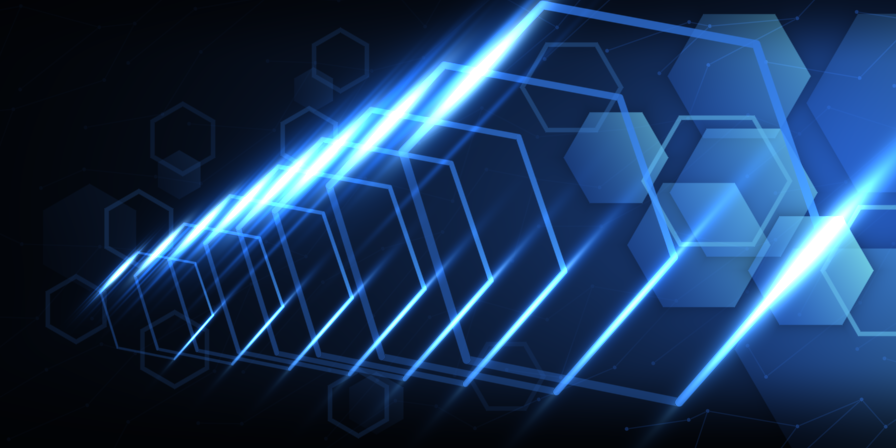
This background is drawn by a Shadertoy shader. Its source:

```glsl
const vec3 NIGHT = vec3(0.005, 0.010, 0.020);
const vec3 DEEP_BLUE = vec3(0.062, 0.148, 0.295);
const vec3 RIGHT_BLUE = vec3(0.105, 0.26, 0.55);
const vec3 HEX_BLUE = vec3(0.18, 0.43, 0.90);
const vec3 HEX_TEAL = vec3(0.50, 0.90, 0.92);
const vec3 FRAME_BLUE = vec3(0.18, 0.43, 0.84);
const vec3 HALO = vec3(0.07, 0.28, 0.66);
const vec3 CORE = vec3(0.36, 0.80, 1.0);
const vec3 WHITE = vec3(1.0);

const vec2 VANISHING = vec2(-0.023, 0.234);
const float FRAME_WIDTH = 0.0095;
const float NET_CELL = 0.13;

// Frame corners relative to the vanishing point, clockwise from top left
const vec2 CORNERS[6] = vec2[6](
    vec2(1.234, 0.755), vec2(1.711, 0.667), vec2(1.859, 0.232),
    vec2(1.539, -0.132), vec2(1.065, -0.037), vec2(0.922, 0.427));
const float EDGE_ALPHA[6] = float[6](0.75, 0.8, 0.7, 0.35, 0.5, 0.7);
const float SCALES[8] = float[8](0.268, 0.352, 0.435, 0.522, 0.602, 0.69, 0.822, 1.0);

// Hexagons: centre, radius, opacity
const vec4 PLATES[11] = vec4[11](
    vec4(2.03, 0.77, 0.23, 0.35), vec4(1.65, 0.83, 0.16, 0.42),
    vec4(1.90, 0.22, 0.26, 0.34), vec4(1.56, 0.453, 0.16, 0.48),
    vec4(1.375, 0.648, 0.117, 0.45), vec4(1.66, 0.57, 0.165, 0.48),
    vec4(1.81, 0.396, 0.14, 0.58), vec4(0.40, 0.61, 0.055, 0.10),
    vec4(0.20, 0.47, 0.12, 0.06), vec4(0.70, 0.80, 0.05, 0.10),
    vec4(0.84, 0.10, 0.07, 0.10));
const vec4 RINGS[11] = vec4[11](
    vec4(1.276, 0.805, 0.117, 0.28), vec4(1.60, 0.596, 0.17, 0.60),
    vec4(2.00, 0.396, 0.17, 0.65), vec4(0.408, 0.69, 0.085, 0.12),
    vec4(0.76, 0.865, 0.075, 0.14), vec4(0.69, 0.69, 0.075, 0.20),
    vec4(0.31, 0.49, 0.09, 0.18), vec4(0.17, 0.31, 0.08, 0.13),
    vec4(0.39, 0.22, 0.09, 0.14), vec4(1.13, 0.16, 0.09, 0.10),
    vec4(0.80, 0.10, 0.08, 0.14));

vec2 hash2(vec2 p) {
    vec3 q = fract(p.xyx * vec3(0.1031, 0.1030, 0.0973));
    q += dot(q, q.yzx + 33.33);
    return fract((q.xx + q.yz) * q.zy);
}

float glow(vec2 p, vec2 centre, vec2 radius) {
    vec2 q = (p - centre) / radius;
    return exp(-dot(q, q));
}

float segmentDist(vec2 p, vec2 a, vec2 b) {
    vec2 d = b - a;
    return length(p - a - d * clamp(dot(p - a, d) / dot(d, d), 0.0, 1.0));
}

// Hexagons on the left half stand on a point, the others lie flat
float hexDist(vec2 p, vec4 hexagon) {
    vec2 q = abs(p - hexagon.xy);
    if (hexagon.x < 1.0) q = q.yx;
    return max(q.y, q.x * 0.866 + q.y * 0.5) - hexagon.z * 0.866;
}

// Soft ray along a-b, brightest at the fraction centre
float streak(vec2 p, vec2 a, vec2 b, float centre, float reach, float width) {
    vec2 d = b - a, q = p - mix(a, b, centre);
    float along = dot(q, d) / (dot(d, d) * reach);
    float across = (q.x * d.y - q.y * d.x) / (length(d) * width);
    return exp(-along * along - across * across);
}

vec2 netNode(vec2 cell) {
    return (cell + 0.15 + 0.7 * hash2(cell)) * NET_CELL;
}

// Thin links and dots between scattered nodes
float network(vec2 p, float px) {
    float light = 0.0;
    vec2 base = floor(p / NET_CELL);
    for (int k = 0; k < 9; k++) {
        vec2 cell = base + vec2(k % 3, k / 3) - 1.0;
        vec2 node = netNode(cell);
        vec2 turn = hash2(cell + 19.0).x < 0.5 ? vec2(1, 0) : vec2(1, 1);
        float link = segmentDist(p, node, netNode(cell + turn));
        light = max(light, 0.4 * (1.0 - smoothstep(0.0, 0.001 + px, link)));
        light = max(light, 1.0 - smoothstep(0.002, 0.004 + px, length(p - node)));
    }
    return light;
}

void mainImage(out vec4 fragColor, in vec2 fragCoord) {
    vec2 p = fragCoord / iResolution.y;
    float px = 1.0 / iResolution.y;

    // Broad dim blue with a brighter pool at the right
    float shade = smoothstep(-0.03, 0.2, p.y) * (1.0 - 0.6 * smoothstep(0.85, 1.02, p.y));
    vec3 col = NIGHT + shade * (DEEP_BLUE * glow(p, vec2(1.4, 0.52), vec2(0.85, 0.55))
        + RIGHT_BLUE * glow(p, vec2(1.97, 0.6), vec2(0.45, 0.42)));

    // Translucent plates, clearer at the lower left, with a soft shadow
    for (int i = 0; i < 11; i++) {
        vec4 h = PLATES[i];
        float d = hexDist(p, h);
        float inside = 1.0 - smoothstep(-px, px, d);
        float ramp = clamp(0.5 + dot(p - h.xy, vec2(0.5, 0.3)) / h.z, 0.0, 1.0);
        col *= 1.0 - 0.4 * h.w * exp(-max(d, 0.0) / 0.02) * (1.0 - inside);
        vec3 tint = mix(HEX_BLUE, HEX_TEAL, min(h.w * ramp * 1.7, 1.0));
        col = mix(col, tint * (0.4 + 0.6 * shade), inside * h.w * (0.5 + 0.8 * ramp));
    }
    for (int i = 0; i < 11; i++) {
        float d = abs(hexDist(p, RINGS[i]) + 0.006);
        float ring = 1.0 - smoothstep(0.005 - px, 0.005 + px, d);
        col = mix(col, mix(HEX_BLUE, HEX_TEAL, RINGS[i].w), ring * RINGS[i].w);
    }
    float netMask = smoothstep(1.0, 1.4, p.x) * smoothstep(0.2, 0.45, abs(p.y - 0.5));
    col += HEX_BLUE * network(p, px) * (0.05 + 0.25 * netMask);

    // Receding frames and their lit edges
    vec3 light = vec3(0.0);
    vec2 topLeft = CORNERS[0], right = CORNERS[2], bottom = CORNERS[3], left = CORNERS[5];
    for (int i = 0; i < 8; i++) {
        float s = SCALES[i];
        vec2 q = (p - VANISHING) / s;
        float blur = px / s;
        float frame = 0.0;
        for (int k = 0; k < 6; k++) {
            float d = segmentDist(q, CORNERS[k], CORNERS[(k + 1) % 6]);
            float edge = 1.0 - smoothstep(FRAME_WIDTH - blur, FRAME_WIDTH + blur, d);
            frame = max(frame, edge * EDGE_ALPHA[k]);
        }
        col = mix(col, FRAME_BLUE, frame * mix(0.6, 1.0, s));
        light += CORE * 0.4 * frame * exp(-4.0 * length(q - right));

        light += HALO * 0.42 * streak(q, left, topLeft, 0.42, 0.7, 0.06);
        light += CORE * 0.75 * streak(q, left, topLeft, 0.5, 0.44, 0.027);
        light += WHITE * 0.85 * streak(q, left, topLeft, 0.53, 0.36, 0.02);

        // Fine rays scattered beside the upper edge
        for (int k = 0; k < 4; k++) {
            vec2 rnd = hash2(vec2(i, k) + 3.0);
            vec2 shift = vec2(0.11, -0.11) * (rnd.x - 0.4);
            light += HALO * 0.5 * streak(q - shift, left, topLeft, rnd.y * 0.6, 0.6, 0.007);
        }

        light += HALO * 0.6 * streak(q, bottom, right, 0.85, 0.75, 0.026);
        light += CORE * 0.65 * streak(q, bottom, right, 0.62, 0.48, 0.011);
        light += WHITE * 0.45 * streak(q, bottom, right, 0.65, 0.4, 0.007);
    }

    // Broad glow over the upper ray and a flare at the near right corner
    light += HALO * 0.4 * streak(p, vec2(0.2, 0.33), vec2(1.15, 0.95), 0.6, 0.38, 0.075);
    vec2 near = VANISHING + right, foot = VANISHING + bottom;
    light += CORE * 0.6 * streak(p, foot, near, 1.0, 0.55, 0.032);
    light += WHITE * 0.75 * streak(p, foot, near, 0.92, 0.3, 0.023);

    fragColor = vec4(min(col + light, 1.0), 1.0);
}
```
